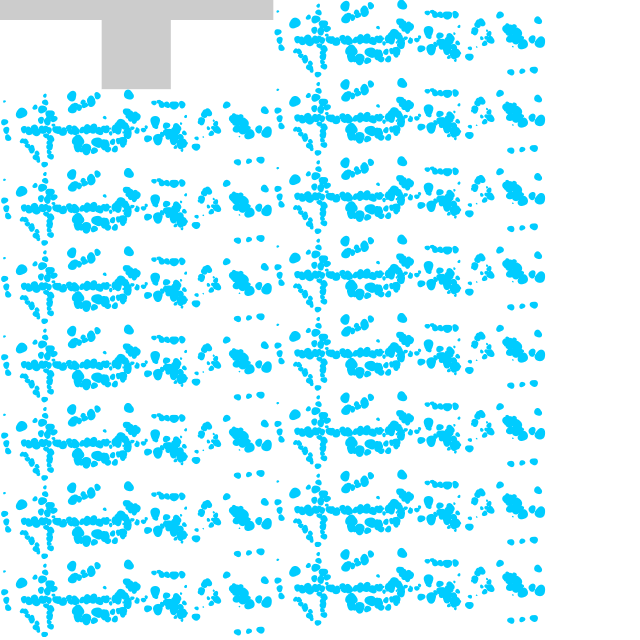
Write a Shadertoy shader that draws this pattern.

```glsl
// Two staggered columns of cyan paint-spatter tiles on white, with a grey T-shaped block.
#define CANVAS 768.0
#define TILE vec2(328.0, 94.0)
#define LEFT_TOP 107.0
#define RIGHT_TOP -1.0
#define LEFT_ROWS 7.0
#define RIGHT_ROWS 8.0
#define GROWTH 1.08
#define WOBBLE 0.10
#define CYAN vec3(0.0, 0.8, 1.0)
#define GREY vec3(0.8)

float hash(vec2 p) {
    return fract(sin(dot(p, vec2(12.9898, 78.233))) * 43758.5453);
}

float box(vec2 p, vec2 lo, vec2 hi) {
    vec2 d = abs(p - 0.5 * (lo + hi)) - 0.5 * (hi - lo);
    return length(max(d, 0.0)) + min(max(d.x, d.y), 0.0);
}

// Signed distance to a slightly lumpy round drop
float drop(vec2 q, float r, float phase) {
    float len = length(q);
    if (len > r + 6.0) return len - r;
    float a = atan(q.y, q.x);
    float lump = sin(2.0 * a + phase) + 0.6 * sin(3.0 * a - 2.0 * phase);
    return len - r * (1.0 + WOBBLE * lump);
}

// Drops strewn along the segment a-b, kept inside the tile
float scatter(vec2 p, vec2 a, vec2 b, float spread, int count, vec2 radii, float seed) {
    float d = 1e3;
    for (int i = 0; i < count; i++) {
        float k = float(i);
        vec2 jitter = vec2(hash(vec2(k, seed)), hash(vec2(k + 31.0, seed))) * 2.0 - 1.0;
        float r = GROWTH * mix(radii.x, radii.y, hash(vec2(k + 67.0, seed)));
        vec2 c = mix(a, b, k / float(count - 1)) + spread * jitter;
        c = clamp(c, vec2(r), TILE - r);
        d = min(d, drop(p - c, r, 6.2832 * hash(vec2(k + 93.0, seed))));
    }
    return d;
}

// One tile of spatter, y pointing down
float spatter(vec2 p) {
    // Horizontal chain and its thin tail
    float d = scatter(p, vec2(30, 49), vec2(128, 49), 2.5, 20, vec2(3.2, 5.4), 1.0);
    d = min(d, scatter(p, vec2(130, 50), vec2(166, 49), 3.0, 10, vec2(1.0, 3.0), 2.0));
    // Left sprays
    d = min(d, scatter(p, vec2(46, 14), vec2(60, 40), 10.0, 12, vec2(1.4, 4.8), 3.0));
    d = min(d, scatter(p, vec2(88, 23), vec2(117, 11), 4.0, 10, vec2(2.5, 5.5), 4.0));
    d = min(d, scatter(p, vec2(27, 60), vec2(51, 90), 2.5, 9, vec2(2.0, 4.0), 5.0));
    d = min(d, scatter(p, vec2(58, 54), vec2(61, 80), 3.0, 6, vec2(2.5, 4.0), 6.0));
    d = min(d, scatter(p, vec2(4, 40), vec2(11, 60), 2.0, 3, vec2(3.4, 4.4), 7.0));
    // Middle sprays
    d = min(d, scatter(p, vec2(140, 64), vec2(162, 28), 8.0, 22, vec2(2.0, 5.2), 8.0));
    d = min(d, scatter(p, vec2(91, 66), vec2(136, 73), 7.0, 11, vec2(3.0, 6.2), 9.0));
    d = min(d, scatter(p, vec2(183, 14), vec2(216, 21), 3.0, 6, vec2(2.5, 5.0), 10.0));
    // Right sprays
    d = min(d, scatter(p, vec2(184, 48), vec2(230, 64), 13.0, 24, vec2(1.5, 5.8), 11.0));
    d = min(d, scatter(p, vec2(242, 32), vec2(260, 48), 9.0, 12, vec2(1.2, 4.5), 12.0));
    d = min(d, scatter(p, vec2(281, 38), vec2(303, 50), 8.0, 14, vec2(2.5, 6.2), 13.0));
    d = min(d, scatter(p, vec2(285, 88), vec2(313, 85), 0.5, 3, vec2(3.0, 4.4), 14.0));
    // Large loose drops, then specks
    d = min(d, scatter(p, vec2(86, 8), vec2(154, 7), 0.5, 2, vec2(5.2, 6.0), 15.0));
    d = min(d, scatter(p, vec2(26, 29), vec2(320, 52), 0.5, 2, vec2(5.4, 6.2), 16.0));
    d = min(d, scatter(p, vec2(271, 19), vec2(318, 26), 1.0, 2, vec2(3.0, 5.2), 17.0));
    return min(d, scatter(p, vec2(32, 20), vec2(290, 60), 28.0, 9, vec2(0.8, 2.0), 18.0));
}

void mainImage(out vec4 fragColor, in vec2 fragCoord) {
    float pixel = CANVAS / iResolution.y;
    vec2 p = fragCoord * pixel;
    p.y = CANVAS - p.y;
    vec3 color = vec3(1.0);

    // Staggered columns of identical tiles
    float column = floor(p.x / TILE.x);
    bool left = column < 0.5;
    float y = p.y - (left ? LEFT_TOP : RIGHT_TOP);
    float row = floor(y / TILE.y);
    if (column < 1.5 && row >= 0.0 && row < (left ? LEFT_ROWS : RIGHT_ROWS)) {
        float d = spatter(vec2(p.x - column * TILE.x, y - row * TILE.y));
        color = mix(color, CYAN, clamp(0.5 - d / pixel, 0.0, 1.0));
    }

    // Grey bar with a centred stem
    float block = box(p, vec2(0, -9), vec2(TILE.x, 24));
    block = min(block, box(p, vec2(122, 0), vec2(205, LEFT_TOP)));
    color = mix(color, GREY, clamp(0.5 - block / pixel, 0.0, 1.0));

    fragColor = vec4(color, 1.0);
}
```
